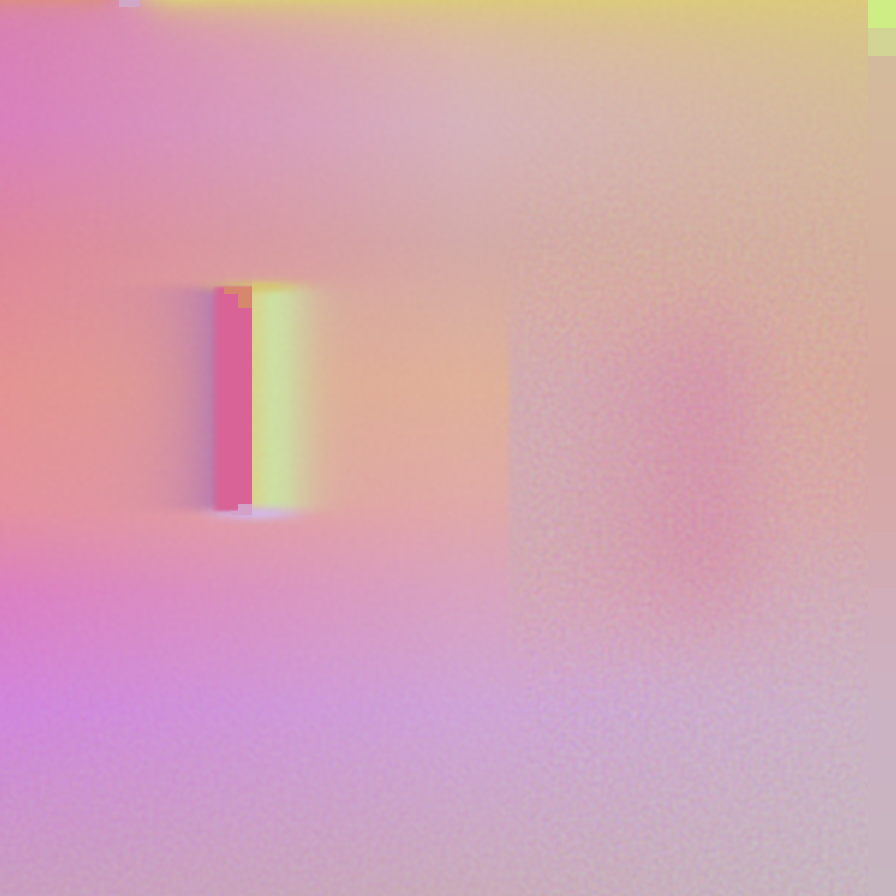
Give the GLSL for this texture map, as a WebGL 2 fragment shader.

```glsl
#version 300 es
precision highp float;
// A pastel direction-style map: three vertical colour ramps blended across,
// with a glowing upright bar, a grainy rose panel, a bright top rim and a
// stepped right margin. Gradient noise adds the colour grain.

uniform vec2 u_resolution;
out vec4 fragColor;

const float CELL = 1.0 / 128.0;          // small block unit
const float MID_X = 0.52;                // where the middle ramp sits
const float MARGIN_X = 0.96875;          // start of the stepped margin
const float PANEL_X = 0.569;             // left edge of the rose panel
const vec2 BAR_MIN = vec2(0.240, 0.320); // bar corners, y measured downward
const vec2 BAR_MAX = vec2(0.28125, 0.570);
const float GRAIN_FREQ = 150.0;
const float GRAIN_LOW = 0.018;
const float GRAIN_HIGH = 0.062;

const vec3 BAR_ROSE = vec3(0.85, 0.39, 0.59);
const vec3 SHADOW_MAUVE = vec3(0.73, 0.48, 0.68);
const vec3 GLOW_LIME = vec3(0.80, 0.88, 0.64);
const vec3 GLOW_TAN = vec3(0.83, 0.78, 0.60);
const vec3 EDGE_YELLOW = vec3(0.84, 0.78, 0.42);
const vec3 EDGE_LILAC = vec3(0.82, 0.72, 0.94);
const vec3 PANEL_GREY = vec3(0.82, 0.67, 0.71);
const vec3 PANEL_PINK = vec3(0.83, 0.59, 0.68);
const vec3 RIM_YELLOW = vec3(0.86, 0.79, 0.49);
const vec3 RIM_CORAL = vec3(0.86, 0.56, 0.52);

// Ramp stops from top to bottom
const float STOPS[8] = float[](0.0, 0.14, 0.27, 0.43, 0.565, 0.66, 0.79, 1.0);
const vec3 LEFT[8] = vec3[](
  vec3(.85, .50, .70), vec3(.85, .50, .74), vec3(.87, .53, .61), vec3(.89, .58, .57),
  vec3(.89, .57, .62), vec3(.86, .50, .76), vec3(.82, .52, .86), vec3(.79, .62, .75));
const vec3 MIDDLE[8] = vec3[](
  vec3(.86, .70, .70), vec3(.84, .70, .74), vec3(.83, .67, .66), vec3(.88, .69, .60),
  vec3(.88, .66, .66), vec3(.85, .64, .75), vec3(.81, .64, .84), vec3(.79, .67, .73));
const vec3 RIGHT[8] = vec3[](
  vec3(.83, .74, .60), vec3(.83, .72, .62), vec3(.83, .69, .62), vec3(.84, .66, .62),
  vec3(.84, .66, .66), vec3(.82, .68, .72), vec3(.80, .70, .77), vec3(.78, .71, .75));

vec2 hashGradient(vec2 cell) {
  vec3 q = fract(vec3(cell.xyx) * vec3(0.1031, 0.1030, 0.0973));
  q += dot(q, q.yzx + 33.33);
  return 2.0 * fract((q.xx + q.yz) * q.zy) - 1.0;
}

float gradientNoise(vec2 p) {
  vec2 i = floor(p), f = fract(p), w = f * f * (3.0 - 2.0 * f);
  vec2 e = vec2(1.0, 0.0);
  float low = mix(dot(hashGradient(i), f), dot(hashGradient(i + e), f - e), w.x);
  float high = mix(dot(hashGradient(i + e.yx), f - e.yx),
                   dot(hashGradient(i + 1.0), f - 1.0), w.x);
  return mix(low, high, w.y);
}

// Blend of the three ramps at p (y downward)
vec3 baseColour(vec2 p) {
  vec3 l = LEFT[0], m = MIDDLE[0], r = RIGHT[0];
  for (int i = 1; i < 8; i++) {
    float t = clamp((p.y - STOPS[i - 1]) / (STOPS[i] - STOPS[i - 1]), 0.0, 1.0);
    l = mix(l, LEFT[i], t);
    m = mix(m, MIDDLE[i], t);
    r = mix(r, RIGHT[i], t);
  }
  vec3 nearSide = mix(l, m, clamp(p.x / MID_X, 0.0, 1.0));
  return mix(nearSide, r, clamp((p.x - MID_X) / (MARGIN_X - MID_X), 0.0, 1.0));
}

float band(float x, float a, float b, float soft) {
  return smoothstep(a - soft, a + soft, x) * (1.0 - smoothstep(b - soft, b + soft, x));
}

float box(vec2 p, vec2 a, vec2 b, float soft) {
  return band(p.x, a.x, b.x, soft) * band(p.y, a.y, b.y, soft);
}

float bell(float x, float centre, float width) {
  float t = (x - centre) / width;
  return exp(-t * t);
}

void main() {
  vec2 p = gl_FragCoord.xy / u_resolution;
  p.y = 1.0 - p.y;
  float aa = 0.6 / u_resolution.y;
  vec3 col = baseColour(p);

  // Top rim: coral at the left, then yellow that deepens to the right
  float rim = smoothstep(0.12, 0.20, p.x) * exp(-p.y / (0.006 + 0.062 * p.x));
  col = mix(col, RIM_YELLOW, rim);
  col = mix(col, RIM_CORAL, (1.0 - smoothstep(0.10, 0.15, p.x)) * exp(-p.y / 0.012));
  col = mix(col, vec3(.82, .65, .78), box(p, vec2(17, -1) * CELL, vec2(20, 1) * CELL, aa));

  // Rose panel with a crisp left edge
  float panel = smoothstep(PANEL_X - 0.006, PANEL_X + 0.006, p.x)
    * (1.0 - smoothstep(0.78, 0.93, p.x)) * band(p.y, 0.36, 0.68, 0.09);
  col = mix(col, mix(PANEL_GREY, PANEL_PINK, bell(p.x, 0.79, 0.12)), 0.9 * panel);

  // Shadow and glow beside the bar
  float rows = band(p.y, BAR_MIN.y, BAR_MAX.y, 0.009);
  float softRows = band(p.y, BAR_MIN.y, BAR_MAX.y, 0.025);
  float before = 1.0 - smoothstep(-aa, aa, p.x - BAR_MAX.x);
  float after = 1.0 - before;
  col = mix(col, SHADOW_MAUVE, rows * before * exp(min(p.x - BAR_MIN.x, 0.0) / 0.045));
  col = mix(col, GLOW_TAN, 0.5 * softRows * after * exp(-max(p.x - 0.30, 0.0) / 0.09));
  vec3 lime = mix(vec3(.85, .83, .56), GLOW_LIME, smoothstep(BAR_MAX.x, 0.308, p.x));
  col = mix(col, lime, rows * after * bell(max(p.x, 0.30), 0.30, 0.045));
  float across = band(p.x, 0.245, 0.325, 0.035);
  col = mix(col, EDGE_YELLOW, 0.8 * across * bell(p.y, BAR_MIN.y, 0.007));
  col = mix(col, EDGE_LILAC, 0.8 * across * bell(p.y, BAR_MAX.y + 0.003, 0.008));

  // Colour grain, stronger toward the panel and the bottom
  float rough = max(smoothstep(0.55, 0.60, p.x) * smoothstep(0.02, 0.40, p.y),
                    0.6 * smoothstep(0.58, 0.95, p.y));
  vec2 g = p * GRAIN_FREQ;
  vec3 grain = vec3(0.6 * gradientNoise(g), gradientNoise(g + 211.3), gradientNoise(g + 437.7));
  col += grain * mix(GRAIN_LOW, GRAIN_HIGH, rough);

  // Solid bar with blocky notches
  float bar = smoothstep(BAR_MIN.x - 0.007, BAR_MIN.x + 0.007, p.x) * before
    * band(p.y, BAR_MIN.y, BAR_MAX.y, 0.003);
  col = mix(col, BAR_ROSE, bar);
  col = mix(col, vec3(.84, .53, .43), max(box(p, vec2(32, 41) * CELL, vec2(36, 42) * CELL, aa),
    box(p, vec2(34, 42) * CELL, vec2(36, 44) * CELL, aa)));
  col = mix(col, vec3(.83, .63, .79), max(box(p, vec2(34, 72) * CELL, vec2(36, 73) * CELL, aa),
    box(p, vec2(33, 73) * CELL, vec2(36, 73.6) * CELL, aa)));

  // Stepped margin: flat blocks topped by lime
  float block = (floor(p.y * 32.0) + 0.5) / 32.0;
  vec3 margin = baseColour(vec2(1.0, block));
  margin = mix(margin, vec3(.82, .83, .58), 1.0 - smoothstep(-aa, aa, p.y - 8.0 * CELL));
  margin = mix(margin, vec3(.81, .93, .52), 1.0 - smoothstep(-aa, aa, p.y - 4.0 * CELL));
  col = mix(col, margin, smoothstep(-aa, aa, p.x - MARGIN_X));

  fragColor = vec4(clamp(col, 0.0, 1.0), 1.0);
}
```
